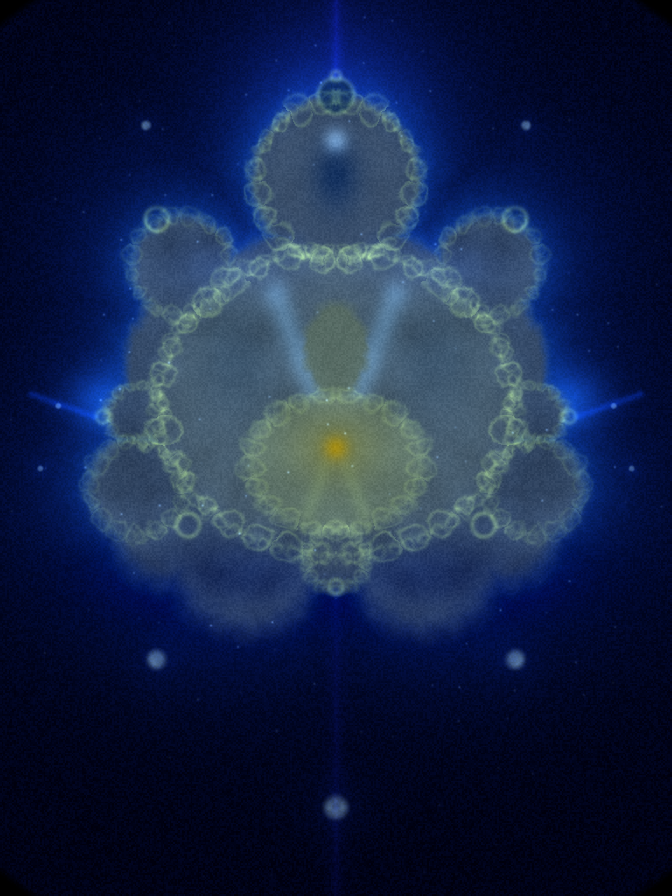
Reproduce this background procedurally as a Shadertoy shader.

```glsl
// A mirrored, fractal-like nebula of stacked bulbs glowing in deep blue space.
// Soft ellipses build the body, beaded rings draw its curled rims,
// and value noise, grain and scattered sparks supply the fine detail.

const float TAU = 6.2831853;
const vec3 NIGHT = vec3(0.0, 0.008, 0.085);
const vec3 BLUE = vec3(0.01, 0.08, 0.29);
const vec3 HAZE = vec3(0.24, 0.32, 0.42);
const vec3 SLATE = vec3(0.31, 0.40, 0.46);
const vec3 SAGE = vec3(0.40, 0.49, 0.43);
const vec3 HOLLOW = vec3(0.05, 0.17, 0.36);
const vec3 RIM = vec3(0.19, 0.23, 0.08);
const vec3 GOLD = vec3(0.66, 0.56, 0.06);

// Right half of the silhouette: centre, radius
const vec3 BULBS[8] = vec3[8](
    vec3(0, 0.3, 0.093), vec3(0.168, 0.2, 0.058), vec3(0, 0.05, 0.2),
    vec3(0.115, 0.085, 0.12), vec3(0.222, 0.038, 0.034), vec3(0.215, -0.045, 0.06),
    vec3(0.1, -0.11, 0.092), vec3(0.185, -0.095, 0.058));

// Curled rims: centre, radii
const vec4 RIMS[7] = vec4[7](
    vec4(0, 0.05, 0.195, 0.168), vec4(0, 0.298, 0.089, 0.089),
    vec4(0, -0.017, 0.096, 0.075), vec4(0.173, 0.204, 0.056, 0.056),
    vec4(0.222, 0.038, 0.031, 0.031), vec4(0.222, -0.045, 0.052, 0.052),
    vec4(0, -0.125, 0.034, 0.034));

// Small bright rings: centre, radius
const vec3 RINGS[6] = vec3[6](
    vec3(0, 0.393, 0.02), vec3(0, 0.415, 0.005), vec3(0.2, 0.255, 0.013),
    vec3(0.165, -0.086, 0.013), vec3(0.26, 0.035, 0.007), vec3(0, -0.155, 0.008));

// Remote islands: centre, radius
const vec3 ISLANDS[5] = vec3[5](
    vec3(0, -0.401, 0.012), vec3(0.2, -0.236, 0.01), vec3(0.212, 0.36, 0.005),
    vec3(0.31, 0.047, 0.003), vec3(0.33, -0.023, 0.003));

float hash(vec2 p) {
    vec3 h = fract(p.xyx * 0.1031);
    h += dot(h, h.yzx + 33.33);
    return fract((h.x + h.y) * h.z);
}

float noise(vec2 p) {
    vec2 i = floor(p), f = fract(p);
    f = f * f * (3.0 - 2.0 * f);
    return mix(mix(hash(i), hash(i + vec2(1, 0)), f.x),
               mix(hash(i + vec2(0, 1)), hash(i + 1.0), f.x), f.y);
}

float fbm(vec2 p) {
    float sum = 0.0, amp = 0.5;
    for (int i = 0; i < 4; i++, amp *= 0.5) {
        sum += amp * noise(p);
        p = mat2(1.6, 1.2, -1.2, 1.6) * p + 7.3;
    }
    return sum;
}

float ellipse(vec2 p, vec2 radii) { return (length(p / radii) - 1.0) * min(radii.x, radii.y); }
float fill(float d, float soft) { return 1.0 - smoothstep(-soft, soft, d); }
float line(float d, float width) { return exp(-d * d / (width * width)); }
float glow(vec2 p, float x, float y, vec2 size) { return line(length((p - vec2(x, y)) / size), 1.0); }

// Chain of small rings of varied size along an elliptical rim
float beads(vec2 p, vec2 radii, float count) {
    float turn = atan(p.x / radii.x, p.y / radii.y) / TAU * count;
    float pitch = TAU * min(radii.x, radii.y) / count;
    float size = pitch * mix(0.25, 0.55, hash(vec2(floor(turn), count)));
    vec2 local = vec2((fract(turn) - 0.5) * pitch, ellipse(p, radii));
    return line(length(local) - size, 0.0022);
}

float segment(vec2 p, vec2 a, vec2 b) {
    vec2 ab = b - a;
    return length(p - a - ab * clamp(dot(p - a, ab) / dot(ab, ab), 0.0, 1.0));
}

// One jittered spark per grid cell
float sparks(vec2 p, float cells) {
    vec2 id = floor(p * cells);
    vec2 spot = 0.2 + 0.6 * vec2(hash(id + 3.1), hash(id + 9.7));
    return line(length(fract(p * cells) - spot) / cells, 0.0014) * smoothstep(0.45, 1.0, hash(id + 5.3));
}

void mainImage(out vec4 fragColor, in vec2 fragCoord) {
    vec2 uv = (fragCoord - 0.5 * iResolution.xy) / iResolution.y;
    vec2 p = vec2(abs(uv.x), uv.y);
    float cloud = fbm(p * 22.0), fine = fbm(p * 75.0 + 4.0);
    vec2 w = p + 0.012 * (vec2(fine, fbm(p * 75.0 + 31.0)) - 0.5);
    float d = 1.0;
    for (int i = 0; i < 8; i++) d = min(d, length(w - BULBS[i].xy) - BULBS[i].z);
    float outside = max(d, 0.0);

    // Space, halo and rays
    vec3 col = NIGHT + BLUE * exp(-outside / 0.1) * smoothstep(-0.65, -0.05, p.y);
    col += vec3(0.03, 0.13, 0.2) * exp(-outside / 0.025) * smoothstep(-0.25, 0.0, p.y);
    col += vec3(0.02, 0.03, 0.22) * exp(-p.x / 0.006) * (0.45 + 0.55 * smoothstep(0.2, 0.45, p.y));
    col += vec3(0.02, 0.04, 0.16) * glow(p, 0.0, 0.41, vec2(0.1));
    col += vec3(0.03, 0.12, 0.28) * glow(p, 0.265, 0.055, vec2(0.035));
    col += BLUE * 0.8 * line(segment(p, vec2(0.27, 0.035), vec2(0.34, 0.06)), 0.004);

    // Body, softer toward its base
    float soft = mix(0.025, 0.01, smoothstep(-0.2, 0.05, p.y));
    col = mix(col, HAZE * (0.66 + 0.55 * cloud), 0.9 * fill(d, soft));
    float belly = ellipse(w - RIMS[0].xy, RIMS[0].zw);
    col = mix(col, SLATE * (0.82 + 0.3 * cloud), 0.8 * fill(belly, 0.025));
    col += vec3(0.03, 0.06, 0.14) * glow(p, 0.1, 0.205, vec2(0.09, 0.035));
    col -= vec3(0.05, 0.04, 0.02) * glow(p, 0.11, 0.1, vec2(0.05, 0.065));
    col -= vec3(0.1, 0.1, 0.02) * glow(p, 0.1, -0.145, vec2(0.13, 0.045));

    // Head, hollow and crown
    col = mix(col, HAZE, 0.6 * fill(length(w - RIMS[1].xy) - 0.075, 0.012));
    col = mix(col, HOLLOW, 0.85 * glow(p, 0.0, 0.304, vec2(0.025, 0.038)));
    col += SLATE * 0.85 * glow(p, 0.0, 0.343, vec2(0.013));
    col = mix(col, HOLLOW, 0.8 * fill(length(p - RINGS[0].xy) - 0.019, 0.004));

    // Dome, flanks, egg, core and lower bulb
    float dome = ellipse(w - RIMS[2].xy, RIMS[2].zw);
    col = mix(col, SAGE * (0.87 + 0.25 * cloud), 0.8 * fill(dome, 0.012));
    col += vec3(0.09, 0.15, 0.2) * line(segment(p, vec2(0.066, 0.17), vec2(0.027, 0.068)), 0.015);
    col = mix(col, SAGE * 0.87, 0.8 * fill(ellipse(w - vec2(0, 0.11), vec2(0.034, 0.052)), 0.006));
    col += RIM * 0.3 * line(segment(p, vec2(0.012, -0.02), vec2(0.032, -0.075)), 0.009);
    col = mix(col, vec3(0.48, 0.51, 0.27), 0.65 * glow(p, 0.0, 0.0, vec2(0.05, 0.04)));
    col = mix(col, GOLD, 0.9 * glow(p, 0.0, 0.0, vec2(0.013)));
    col = mix(col, HAZE * 0.9, 0.7 * fill(length(w - RIMS[6].xy) - 0.034, 0.008));

    // Curled rims and rings
    float rim = 0.0;
    for (int i = 0; i < 7; i++) {
        vec2 q = w - RIMS[i].xy, radii = RIMS[i].zw;
        float count = floor(9.0 + 130.0 * radii.x);
        float curl = 0.35 * line(ellipse(q, radii), 0.004) + 0.6 * beads(q, radii, count);
        rim += (i < 2 ? 1.0 : 0.6) * (curl + 0.4 * beads(q, radii * 1.03, count * 2.0));
    }
    for (int i = 0; i < 6; i++) rim += line(length(p - RINGS[i].xy) - RINGS[i].z, 0.003);
    col += RIM * rim * (0.45 + 0.9 * fine);

    // Islands, sparks and grain
    for (int i = 0; i < 5; i++) {
        float r = ISLANDS[i].z, e = length(p - ISLANDS[i].xy);
        col += SAGE * 0.7 * fill(e - r, r * 0.5) * (0.3 + fine) + BLUE * 0.4 * exp(-e / (2.0 * r));
    }
    col += HAZE * 0.8 * sparks(uv + 2.0, 24.0) * exp(-outside / 0.12);
    float grain = hash(floor(uv * 512.0) + 700.0) - 0.5;
    col += grain * mix(vec3(0.01, 0.025, 0.09), vec3(0.05), fill(d, 0.02));

    // Darkened corners
    col *= 1.0 - smoothstep(0.595, 0.608, length(uv));
    fragColor = vec4(clamp(col, 0.0, 1.0), 1.0);
}
```
